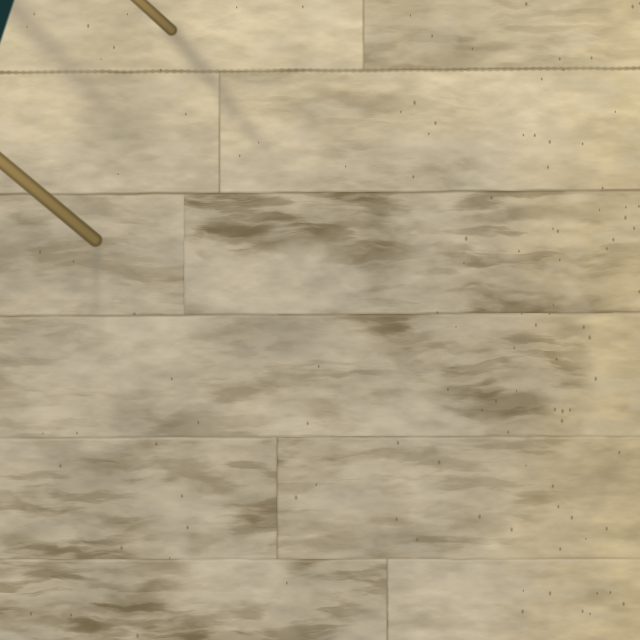
Write a WebGL 2 fragment shader that draws this texture.

```glsl
#version 300 es
precision highp float;
// Weathered travertine planks in six courses, with two brass rods and soft shadows.
uniform vec2 u_resolution;
out vec4 fragColor;

const float COURSE_HEIGHT = 0.1904;
const float FIRST_SEAM = 0.1270;
const vec3 PALE_STONE = vec3(0.81, 0.765, 0.665);
const vec3 MID_STONE = vec3(0.67, 0.622, 0.53);
const vec3 STAIN = vec3(0.39, 0.335, 0.225);
const vec3 WARM_TINT = vec3(1.02, 0.99, 0.90);
const vec3 BRASS = vec3(0.53, 0.45, 0.28);

// Per course, bottom to top: joint position, joint strength, stain on each side.
const float JOINT_X[6] = float[6](0.605, 0.433, 0.535, 0.288, 0.343, 0.568);
const float JOINT_DEPTH[6] = float[6](0.38, 0.34, 0.0, 0.12, 0.34, 0.34);
const float STAIN_LEFT[6] = float[6](0.85, 0.75, 0.45, 0.4, 0.14, 0.05);
const float STAIN_RIGHT[6] = float[6](0.2, 0.6, 0.8, 0.82, 0.3, 0.38);

float hash(vec2 p) {
  vec3 q = fract(vec3(p.xyx) * 0.1031);
  q += dot(q, q.yzx + 33.33);
  return fract((q.x + q.y) * q.z);
}

float noise(vec2 p) {
  vec2 i = floor(p), f = fract(p);
  f = f * f * (3.0 - 2.0 * f);
  return mix(mix(hash(i), hash(i + vec2(1, 0)), f.x),
             mix(hash(i + vec2(0, 1)), hash(i + vec2(1, 1)), f.x), f.y);
}

float fbm(vec2 p) {
  float sum = 0.0, amp = 0.53;
  for (int i = 0; i < 5; i++) {
    sum += amp * noise(p);
    p = mat2(1.98, 0.12, -0.12, 1.98) * p + 17.3;
    amp *= 0.5;
  }
  return sum;
}

float line(float dist, float halfWidth, float blur) {
  return 1.0 - smoothstep(halfWidth - blur, halfWidth + blur, abs(dist));
}

// x: distance to the segment, y: position along it.
vec2 segment(vec2 p, vec2 a, vec2 b) {
  vec2 d = b - a;
  float t = clamp(dot(p - a, d) / dot(d, d), 0.0, 1.0);
  return vec2(length(p - a - d * t), t);
}

// Sparse small holes, one candidate per cell.
float pits(vec2 p, vec2 cells, float density) {
  vec2 id = floor(p * cells), f = fract(p * cells);
  vec2 center = 0.3 + 0.4 * vec2(hash(id + 3.1), hash(id + 8.7));
  float radius = 0.15 + 0.2 * hash(id + 5.3);
  float hole = 1.0 - smoothstep(0.0, radius, length(f - center));
  return hole * step(1.0 - density, hash(id));
}

vec3 drawRod(vec3 color, vec2 p, vec2 a, vec2 b, float radius, float blur) {
  vec2 s = segment(p, a, b);
  float shade = 1.08 - 0.28 * smoothstep(0.2, 1.0, s.x / radius);
  return mix(color, BRASS * shade * (1.08 - 0.2 * s.y), line(s.x, radius, blur));
}

float softShadow(vec2 p, vec2 a, vec2 b, float width) {
  vec2 s = segment(p, a, b);
  return exp(-s.x * s.x / (width * width)) * (1.0 - 0.7 * s.y);
}

void main() {
  vec2 p = gl_FragCoord.xy / u_resolution;
  float aa = 1.0 / min(u_resolution.x, u_resolution.y);
  float soft = max(aa, 0.0022);

  // Courses with slightly tilted seams; unjointed courses blend across
  float tilted = p.y - 0.0065 * (p.x - 0.3) * smoothstep(0.1, 0.6, p.y);
  float course = (tilted - FIRST_SEAM) / COURSE_HEIGHT;
  int row = clamp(int(floor(course)) + 1, 0, 5);
  float joint = p.x - JOINT_X[row];
  float jointed = step(0.05, JOINT_DEPTH[row]);
  float blend = mix(0.12, 0.004, jointed);
  float wear = mix(STAIN_LEFT[row], STAIN_RIGHT[row], smoothstep(-blend, blend, joint));
  vec2 grain = p + vec2(float(row) * 3.7, float(row) * 1.9 + jointed * step(0.0, joint) * 5.3);

  // Uneven light and cloudy mineral tone
  float light = 0.27 + 0.58 * smoothstep(0.55, 0.95, p.y);
  light += 0.14 * smoothstep(0.6, 1.0, p.x) * (1.0 - smoothstep(0.6, 0.9, p.y));
  vec3 color = mix(MID_STONE, PALE_STONE, light);
  color *= 0.87 + 0.25 * fbm(grain * vec2(6.0, 11.0));
  color *= 0.91 + 0.18 * fbm(grain * vec2(32.0, 80.0));
  float warmth = max(smoothstep(0.65, 1.0, p.x), 0.6 * smoothstep(0.6, 0.9, p.y));
  color *= mix(vec3(1.0), WARM_TINT, warmth);

  // Ragged horizontal veins gathered in patches
  float swirl = fbm(grain * vec2(9.0, 14.0)) - 0.5;
  vec2 vp = grain + vec2(0.03, 0.025) * swirl;
  float vein = smoothstep(0.49, 0.70, fbm(vp * vec2(13.0, 70.0)));
  float broad = smoothstep(0.48, 0.74, fbm(vp * vec2(9.0, 33.0) + 41.0));
  float patches = smoothstep(0.30, 0.62, fbm(grain * vec2(5.0, 9.0) + 9.0));
  float edgeFade = 1.0 - 0.6 * smoothstep(0.84, 1.0, p.x);
  color = mix(color, STAIN, wear * edgeFade * patches * (0.14 + 0.40 * vein + 0.40 * broad));
  float chalk = smoothstep(0.54, 0.74, fbm(vp * vec2(15.0, 30.0) + 70.0));
  color = mix(color, PALE_STONE, 0.26 * chalk);
  float holes = pits(grain, vec2(95.0, 60.0), 0.012 + 0.03 * smoothstep(0.6, 0.9, p.x));
  color = mix(color, STAIN, 0.55 * holes);

  // Seams: dark above, broken and pale-edged below; the top one is beaded
  float seamRow = floor(course + 0.5);
  float seam = (course - seamRow) * COURSE_HEIGHT + 0.002 * (noise(p * vec2(25.0, 6.0)) - 0.5);
  float bead = step(3.5, seamRow) * (0.5 + 0.5 * sin(p.x * 560.0));
  float broken = 0.45 + 0.8 * noise(p * vec2(22.0, 5.0) + 4.0);
  float seamDepth = mix(0.2, 0.55, smoothstep(0.5, 3.0, seamRow)) * broken;
  color = mix(color, STAIN, seamDepth * line(seam, 0.0018 + 0.001 * bead, soft));
  float lowRows = 1.0 - smoothstep(1.0, 3.0, seamRow);
  color = mix(color, PALE_STONE, 0.3 * lowRows * line(seam + 0.003, 0.0015, soft));
  color = mix(color, STAIN, JOINT_DEPTH[row] * line(joint, 0.0015, soft));

  // Cast shadows, rods and the dark corner
  float shadow = softShadow(p, vec2(0.27, 0.95), vec2(0.42, 0.76), 0.014);
  shadow += 0.8 * softShadow(p, vec2(0.02, 0.99), vec2(0.21, 0.78), 0.018);
  shadow += 0.9 * softShadow(p, vec2(0.152, 0.62), vec2(0.150, 0.52), 0.009);
  color = mix(color, vec3(0.54, 0.50, 0.43), 0.6 * min(shadow, 1.0));
  color = drawRod(color, p, vec2(0.20, 1.015), vec2(0.268, 0.953), 0.0085, soft);
  color = drawRod(color, p, vec2(-0.02, 0.766), vec2(0.149, 0.625), 0.0105, soft);
  float corner = p.x - 0.022 + 0.33 * (1.0 - p.y);
  color = mix(color, vec3(0.10, 0.20, 0.20), 1.0 - smoothstep(-0.003, 0.003, corner));

  fragColor = vec4(clamp(color, 0.0, 1.0), 1.0);
}
```
